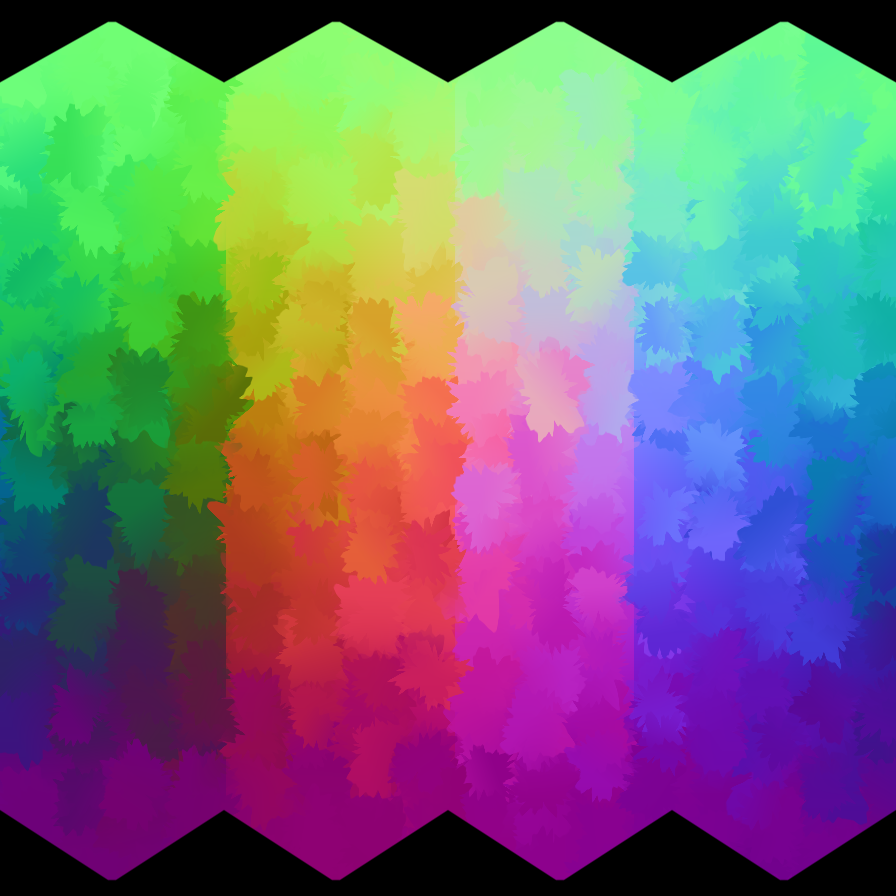
Reproduce this background procedurally as a Shadertoy shader.

```glsl
float hash(vec2 p) {
    return fract(sin(dot(p, vec2(127.1, 311.7))) * 43758.5453);
}

vec2 hash2(vec2 p) {
    return vec2(hash(p), hash(p + 17.3));
}

// Value noise along one axis, varied by a seed
float bristle(float x, float seed) {
    float i = floor(x), f = fract(x);
    return mix(hash(vec2(i, seed)), hash(vec2(i + 1.0, seed)), f * f * (3.0 - 2.0 * f));
}

// Unit sphere direction shown as colour, with jumps between the four panels
vec3 sphereColor(vec2 p, vec2 turn) {
    float lon = 3.84 * p.x - 3.0 + turn.x;
    lon += 0.8 * step(0.252, p.x) + 0.6 * step(0.508, p.x) + 0.5 * step(0.708, p.x);
    float lat = clamp(3.5 * (p.y - 0.52) + turn.y, -1.42, 1.42);
    vec3 dir = vec3(cos(lat) * cos(lon), sin(lat), cos(lat) * sin(lon));
    return 0.5 + 0.5 * dir;
}

// One ragged brush dab: colour in rgb, coverage in a
vec4 brushDab(vec2 p, vec2 cell, vec2 size, vec2 shift, float layer, float aa) {
    vec2 key = cell + layer * 41.0;
    vec2 rnd = hash2(key);
    vec2 center = (cell + 0.5 + (rnd - 0.5) * vec2(0.3, 0.9)) * size + shift;
    float tilt = (hash(key + 5.7) - 0.5) * 0.9;
    float c = cos(tilt), s = sin(tilt);
    vec2 q = mat2(c, s, -s, c) * (p - center);
    vec2 halfSize = size * mix(vec2(0.42, 0.38), vec2(0.6, 0.7), hash2(key + 9.1));

    // Box edge roughened by radial bristles
    vec2 d = abs(q) - halfSize;
    float edge = max(d.x, d.y) + 0.25 * max(min(d.x, d.y) + 0.02, 0.0);
    float angle = atan(q.y, q.x), seed = hash(key + 2.9) * 90.0;
    edge += 0.013 * bristle(angle * 11.0, seed) + 0.016 * bristle(angle * 3.0, seed + 4.0) - 0.011;
    float mask = 1.0 - smoothstep(-aa, aa, edge);

    // Paint thins toward one side of the dab
    float heading = 6.283 * hash(key + 7.7);
    float load = clamp(0.75 + 0.55 * dot(q / halfSize, vec2(cos(heading), sin(heading))), 0.12, 1.0);
    vec2 turn = (hash2(key + 3.3) - 0.5) * vec2(0.5, 0.48);
    vec2 samplePos = vec2(center.x, mix(center.y, p.y, 0.25));
    return vec4(sphereColor(samplePos, turn), mask * load);
}

void mainImage(out vec4 fragColor, in vec2 fragCoord) {
    vec2 uv = fragCoord / iResolution.xy;
    float aa = 1.0 / min(iResolution.x, iResolution.y);
    vec3 color = sphereColor(uv, vec2(0.0));

    // Overlapping dabs in narrow columns, coarse to fine
    for (int layer = 0; layer < 3; layer++) {
        float level = float(layer);
        vec2 size = vec2(0.064, 0.09 - 0.008 * level);
        vec2 shift = vec2(0.0, 0.031 * level);
        vec2 home = floor((uv - shift) / size);
        for (int j = -1; j <= 1; j++) {
            for (int i = -1; i <= 1; i++) {
                vec2 cell = home + vec2(i, j);
                vec4 dab = brushDab(uv, cell, size, shift, level, aa);
                float present = step(0.3 * level, hash(cell + level * 13.0 + 0.5));
                color = mix(color, dab.rgb, dab.a * present);
            }
        }
    }

    // Four panels with pointed ends on black
    float peak = min(1.0 - abs(2.0 * fract(4.0 * uv.x) - 1.0), 0.965);
    float top = 0.908 + 0.07 * peak;
    float bottom = 0.096 - 0.081 * peak;
    float inside = min(top - uv.y, uv.y - bottom) * 0.87;
    color *= smoothstep(-aa, aa, inside);

    fragColor = vec4(color, 1.0);
}
```
